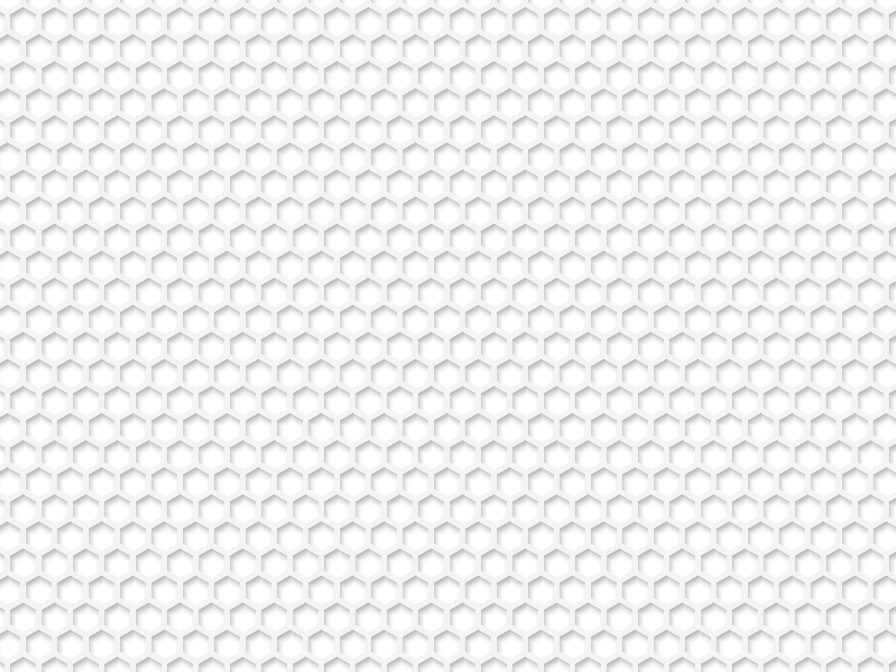
Give the GLSL for this pattern, as a WebGL 1 fragment shader.

```glsl
precision highp float;

uniform vec2 u_resolution;

// Offset from the nearest centre of a pointy-top hexagon lattice of pitch 1
vec2 hexCell(vec2 p) {
    vec2 period = vec2(1.0, 1.7320508);
    vec2 a = mod(p + 0.5 * period, period) - 0.5 * period;
    vec2 b = mod(p, period) - 0.5 * period;
    return dot(a, a) < dot(b, b) ? a : b;
}

// Distance from the centre to the hexagon side through p
float hexRadius(vec2 p) {
    p = abs(p);
    return max(p.x, dot(p, vec2(0.5, 0.8660254)));
}

void main() {
    // Lattice anchored on a hole near the middle of the canvas
    vec2 p = (gl_FragCoord.xy / u_resolution.y - vec2(0.665, 0.605)) * vec2(21.41, 21.5);
    float pixel = 21.41 / u_resolution.y;
    vec2 cell = hexCell(p);
    float edge = hexRadius(cell) - 0.41;

    // Broad shadow cast from the upper left, fading towards the lower right
    float depth = 0.41 - hexRadius(cell - vec2(0.07, -0.14));
    float shadow = 1.0 - smoothstep(-0.2, 0.2, depth);
    float floorTone = 1.0 - 0.29 * pow(shadow, 1.3);

    // Flat raised wall
    float wall = smoothstep(-0.4 * pixel, 0.4 * pixel, edge);

    gl_FragColor = vec4(vec3(mix(floorTone, 0.957, wall)), 1.0);
}
```
